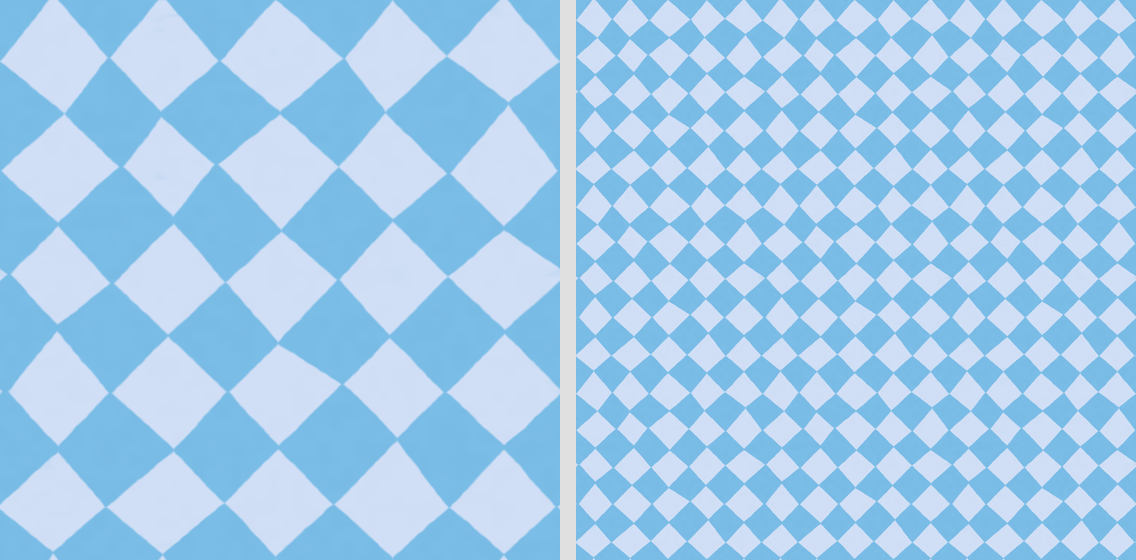
Left: one tile. Right: repeated 3 by 3.
This pattern is drawn by a Shadertoy shader. Its source:

```glsl
// Hand-painted harlequin check: five by five pale diamonds on sky blue.
// Neighbouring diamonds share jittered corner joints, then shrink a little;
// wrapped hashes and noise keep the sheet seamless on every side.

const float COUNT = 5.0;          // diamonds across and down
const float JOINT_DRIFT = 0.085;  // largest corner shift, in cells
const float EDGE_SOFTNESS = 0.013;
const vec3 SKY_BLUE = vec3(0.475, 0.737, 0.902);
const vec3 PALE_BLUE = vec3(0.816, 0.873, 0.961);

float hash(vec2 p, float seed) {
    vec3 q = fract(vec3(p.xyx + seed) * vec3(0.1031, 0.1030, 0.0973));
    q += dot(q, q.yzx + 33.33);
    return fract((q.x + q.y) * q.z);
}

// Value noise that wraps after a whole number of lattice steps.
float wrappedNoise(vec2 p, vec2 period, float seed) {
    vec2 i = floor(p);
    vec2 f = fract(p);
    f = f * f * (3.0 - 2.0 * f);
    vec2 a = mod(i, period);
    vec2 b = mod(i + 1.0, period);
    float low = mix(hash(a, seed), hash(vec2(b.x, a.y), seed), f.x);
    float high = mix(hash(vec2(a.x, b.y), seed), hash(b, seed), f.x);
    return mix(low, high, f.y);
}

// Corner joint shared by two diamonds; most joints drift only slightly.
vec2 joint(vec2 cell, vec2 offset, float seed) {
    vec2 id = mod(cell, COUNT);
    vec2 r = 2.0 * vec2(hash(id, seed), hash(id, seed + 7.0)) - 1.0;
    return cell + offset + JOINT_DRIFT * r * abs(r);
}

// Signed distance to the line a-b, positive on its right.
float lineDistance(vec2 p, vec2 a, vec2 b) {
    vec2 d = normalize(b - a);
    return dot(p - a, vec2(d.y, -d.x));
}

float diamondDistance(vec2 p, vec2 cell) {
    vec2 left = joint(cell, vec2(0.0, 0.5), 11.0);
    vec2 right = joint(cell + vec2(1.0, 0.0), vec2(0.0, 0.5), 11.0);
    vec2 bottom = joint(cell, vec2(0.5, 0.0), 29.0);
    vec2 top = joint(cell + vec2(0.0, 1.0), vec2(0.5, 0.0), 29.0);

    // A few diamonds are noticeably smaller, leaving gaps at their corners.
    vec2 center = 0.25 * (left + right + bottom + top);
    float shrink = 0.012 + 0.085 * pow(hash(mod(cell, COUNT), 43.0), 4.0);
    left = mix(left, center, shrink);
    right = mix(right, center, shrink);
    bottom = mix(bottom, center, shrink);
    top = mix(top, center, shrink);

    float lower = max(lineDistance(p, left, bottom), lineDistance(p, bottom, right));
    float upper = max(lineDistance(p, right, top), lineDistance(p, top, left));
    return max(lower, upper);
}

// Nearest diamond among the surrounding cells.
float checkDistance(vec2 p) {
    float nearest = 1.0;
    for (int y = -1; y <= 1; y++) {
        for (int x = -1; x <= 1; x++) {
            vec2 cell = floor(p) + vec2(x, y);
            nearest = min(nearest, diamondDistance(p, cell));
        }
    }
    return nearest;
}

// Thin horizontal brush streaks, confined to a few patches.
float smudges(vec2 p) {
    float streak = wrappedNoise(p * vec2(5.0, 22.0), COUNT * vec2(5.0, 22.0), 61.0);
    float patchMask = wrappedNoise(p * 2.0, vec2(COUNT * 2.0), 73.0);
    return smoothstep(0.55, 0.95, streak) * smoothstep(0.72, 0.95, patchMask);
}

void mainImage(out vec4 fragColor, in vec2 fragCoord) {
    vec2 p = COUNT * fragCoord / iResolution.xy;
    float pixel = COUNT / min(iResolution.x, iResolution.y);

    // Slightly uneven painted edges
    float wobble = wrappedNoise(p * 6.0, vec2(COUNT * 6.0), 83.0) - 0.5;
    float ripple = wrappedNoise(p * 22.0, vec2(COUNT * 22.0), 97.0) - 0.5;
    float d = checkDistance(p) + 0.012 * wobble + 0.008 * ripple;
    float softness = max(EDGE_SOFTNESS, 0.75 * pixel);
    float coverage = 1.0 - smoothstep(-softness, softness, d);

    // Faint mottling and worn streaks
    float mottle = wrappedNoise(p * 9.0, vec2(COUNT * 9.0), 109.0) - 0.5;
    vec3 ground = SKY_BLUE + 0.012 * mottle;
    vec3 paint = mix(PALE_BLUE + 0.004 * mottle, SKY_BLUE, 0.12 * smudges(p));
    fragColor = vec4(mix(ground, paint, coverage), 1.0);
}
```
